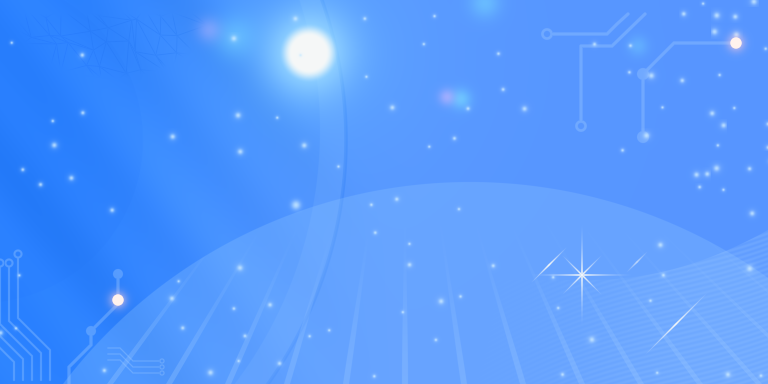
Write a Shadertoy shader that draws this background.

```glsl
// Blue technology backdrop: arcs, a rayed dome, lens glow, circuit traces and sparkles.
const vec2 GRID = vec2(768, 384); // design units across the canvas
const vec3 WHITE = vec3(0.96, 0.97, 0.97);
const vec3 PALE = vec3(0.6, 0.78, 1);
const vec3 CYAN = vec3(0.45, 0.82, 1);
const vec3 PINK = vec3(0.72, 0.7, 1);
const vec3 DEEP = vec3(0.12, 0.44, 0.95);

// Antialiased coverage of a signed distance
float fill(float d) {
  float w = 0.75 * GRID.y / iResolution.y;
  return 1.0 - smoothstep(-w, w, d);
}
float stroke(float d, float width) { return fill(abs(d) - 0.5 * width); }
float circle(vec2 p, vec2 c, float r) { return length(p - c) - r; }
float ring(vec2 p, vec2 c, float r) { return stroke(circle(p, c, r), 0.6 * r); }
float glow(vec2 p, vec2 c, float r) { vec2 d = (p - c) / r; return exp(-dot(d, d)); }

vec2 hash2(vec2 c) {
  return fract(sin(vec2(dot(c, vec2(127.1, 311.7)), dot(c, vec2(269.5, 183.3)))) * 43758.5);
}

float segment(vec2 p, vec2 a, vec2 b) {
  vec2 q = p - a, e = b - a;
  return length(q - e * clamp(dot(q, e) / dot(e, e), 0.0, 1.0));
}
float path(vec2 p, vec2 a, vec2 b, vec2 c, vec2 d) {
  return min(segment(p, a, b), min(segment(p, b, c), segment(p, c, d)));
}

// One soft dot in some cells of a jittered grid
float sparkles(vec2 p, float cell, float density) {
  vec2 id = floor(p / cell), k = hash2(id + 57.0);
  vec2 c = (id + 0.2 + 0.6 * hash2(id)) * cell;
  float r = mix(1.3, 2.8, k.y * k.y);
  return step(k.x, density) * (0.6 * glow(p, c, r) + 0.2 * glow(p, c, 2.0 * r));
}

// Links between jittered neighbouring grid points
float web(vec2 p, float cell) {
  float d = cell;
  for (int i = 0; i < 9; i++) {
    vec2 n = floor(p / cell) + vec2(i % 3 - 1, i / 3 - 1);
    for (int k = 0; k < 3; k++) {
      vec2 m = n + vec2(k != 1, k != 0);
      d = min(d, segment(p, (n + hash2(n)) * cell, (m + hash2(m)) * cell));
    }
  }
  return d;
}

// Thin streak tapering at both ends
float streak(vec2 p, vec2 c, float angle, float len) {
  vec2 q = p - c, dir = vec2(cos(angle), -sin(angle));
  float t = max(1.0 - abs(dot(q, dir)) / len, 0.0);
  return t * stroke(dot(q, vec2(-dir.y, dir.x)), 0.5 + 1.2 * t);
}

vec3 backdrop(vec2 p) {
  vec3 col = mix(vec3(0.16, 0.5, 1), vec3(0.34, 0.585, 1), smoothstep(20.0, 420.0, p.x));
  float slant = p.x - 0.8 * p.y;
  col += 0.012 * (1.0 - smoothstep(220.0, 400.0, p.x)) * (sin(slant * 0.06) + sin(slant * 0.023 + 1.0));
  col = mix(col, DEEP, 0.12 * fill(circle(p, vec2(-20, 140), 163.0)));
  float inner = circle(p, vec2(-101, 130), 421.0), outer = circle(p, vec2(-74, 140), 420.0);
  col = mix(col, PALE, 0.13 * fill(-inner) * fill(outer));
  return mix(col, DEEP, 0.28 * stroke(outer, 3.5));
}

vec3 domeAndWave(vec3 col, vec2 p) {
  float dome = fill(circle(p, vec2(470, 693), 511.0));
  col = mix(col, vec3(0.56, 0.77, 1), 0.29 * dome);
  // Rays fan out from a point above the dome
  vec2 q = p - vec2(405, -16);
  float pitch = 0.1475, rise = smoothstep(215.0, 384.0, p.y);
  float ray = abs(fract(q.x / max(q.y, 1.0) / pitch + 0.5) - 0.5) * pitch * q.y;
  col = mix(col, PALE, 0.32 * dome * rise * stroke(ray, 2.0 + 4.0 * rise));
  // Rising wave with fine contour lines
  float x = max(p.x - 590.0, 0.0) / 178.0, below = fill(280.0 - 50.0 * x * x - p.y);
  col = mix(col, PALE, 0.16 * below * smoothstep(540.0, 720.0, p.x));
  float contour = 0.5 + 0.5 * sin(1.25 * (p.y + 0.4 * p.x + 12.0 * sin(p.x * 0.014)));
  return mix(col, PALE, 0.2 * contour * below * smoothstep(560.0, 790.0, p.x + 0.3 * p.y));
}

float circuits(vec2 p) {
  // Upper right, then lower left
  vec2 knee = vec2(643, 74), joint = vec2(91, 331);
  float d = path(p, vec2(552, 34), vec2(607, 34), vec2(617, 24), vec2(628, 14));
  d = min(d, path(p, vec2(581, 121), vec2(581, 46), vec2(612, 46), vec2(645, 14)));
  d = min(d, path(p, vec2(643, 137), knee, vec2(674, 43), vec2(736, 43)));
  d = min(d, path(p, vec2(118, 274), vec2(118, 304), joint, vec2(91, 345)));
  d = min(d, path(p, vec2(91, 345), vec2(69, 367), vec2(69, 375), vec2(69, 384)));
  float ink = stroke(d, 3.2);
  ink = max(ink, max(ring(p, vec2(547, 34), 4.5), ring(p, vec2(581, 126), 4.5)));
  d = min(circle(p, vec2(643, 137), 6.0), circle(p, knee, 6.0));
  ink = max(ink, fill(min(d, min(circle(p, vec2(118, 274), 5.0), circle(p, joint, 5.0)))));
  for (int i = 0; i < 5; i++) {
    float k = float(i);
    vec2 top = vec2(18.0 - 9.0 * k, i == 0 ? 254 : 263), bend = vec2(top.x, 318.0 + 3.0 * k);
    d = path(p, top + vec2(0, 4), bend, bend + 32.0, vec2(bend.x + 32.0, 380));
    ink = max(ink, max(stroke(d, 2.0), ring(p, top, 3.5)));
    if (i > 2) continue;
    vec2 o = vec2(108.0, 348.0 + 6.0 * k);
    d = path(p, o, o + vec2(12, 0), o + vec2(25, 13), o + vec2(52, 13));
    ink = max(ink, max(stroke(d, 1.2), ring(p, o + vec2(54, 13), 2.0)));
  }
  return ink;
}

void mainImage(out vec4 fragColor, in vec2 fragCoord) {
  vec2 p = fragCoord / iResolution.xy * GRID, sun = vec2(309, 53);
  p.y = GRID.y - p.y; // measured downward
  vec3 col = domeAndWave(backdrop(p), p);
  // Hanging mesh
  float bowl = 1.0 - smoothstep(0.85, 1.0, length((p - vec2(112, 14)) / vec2(98, 66)));
  col = mix(col, DEEP, 0.4 * bowl * smoothstep(12.0, 20.0, p.y) * stroke(web(p, 19.0), 0.8));
  col = mix(col, PALE, 0.38 * circuits(p));
  // Sun and lens spots
  col = mix(col, CYAN, 0.45 * exp(-length(p - sun) / 80.0));
  col = mix(col, vec3(0.7, 0.93, 1), 0.85 * glow(p, sun, 40.0));
  col = mix(col, WHITE, 1.0 - smoothstep(17.0, 30.0, length(p - sun)));
  col = mix(col, CYAN, 0.55 * glow(p, vec2(235, 37), 20.0) + 0.6 * glow(p, vec2(485, 3), 15.0));
  col = mix(col, CYAN, 0.75 * glow(p, vec2(461, 99), 10.0) + 0.4 * glow(p, vec2(638, 46), 10.0));
  col = mix(col, PINK, 0.45 * glow(p, vec2(209, 30), 12.0) + 0.7 * glow(p, vec2(447, 97), 8.0));
  // Sparkles, denser at the right
  float cluster = 0.22 * smoothstep(660.0, 720.0, p.x) * (1.0 - smoothstep(190.0, 230.0, p.y));
  float dots = sparkles(p, 32.0, 0.3) + sparkles(p + 9.0, 16.0, cluster);
  col = mix(col, vec3(0.8, 0.92, 1), min(dots + 0.8 * glow(p, vec2(296, 205), 4.5), 1.0));
  // Lit nodes, starburst and streaks
  float shine = 0.6 * streak(p, vec2(637, 262), 0.785, 15.0);
  for (int i = 0; i < 4; i++) {
    vec2 node = i % 2 == 0 ? vec2(736, 43) : vec2(118, 300);
    col = mix(col, vec3(1, 0.8, 0.87), 0.4 * glow(p, node, 8.0));
    col = mix(col, vec3(1, 0.95, 0.93), fill(circle(p, node, 5.5)));
    shine = max(shine, streak(p, vec2(582, 275), 0.7854 * float(i), i % 2 == 0 ? 50.0 : 28.0));
  }
  shine = max(shine, streak(p, vec2(549, 265), 0.785, 25.0));
  shine = max(shine, streak(p, vec2(676, 324), 0.785, 44.0));
  fragColor = vec4(mix(col, WHITE, shine), 1);
}
```
